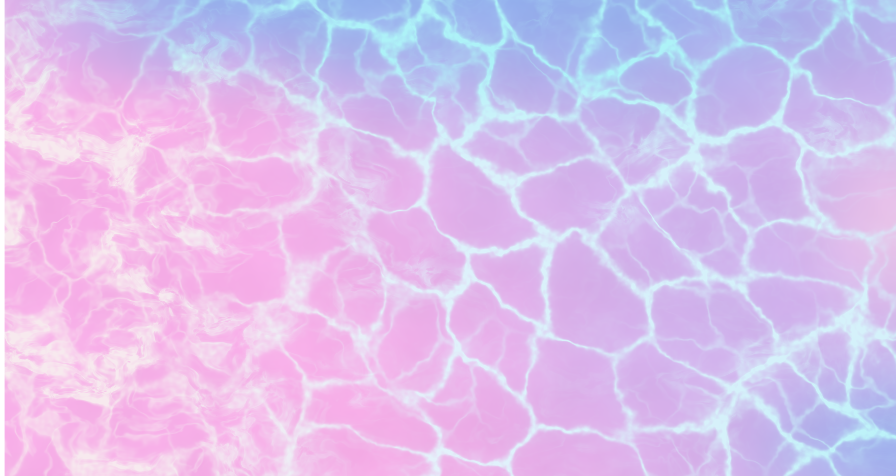
A WebGL 2 fragment shader for this texture:

```glsl
#version 300 es
precision highp float;
uniform vec2 u_resolution;
out vec4 fragColor;

const vec3 PINK = vec3(0.965, 0.675, 0.905);
const vec3 LAVENDER = vec3(0.810, 0.685, 0.920);
const vec3 BLUE = vec3(0.560, 0.680, 0.925);
const vec3 ROSE = vec3(0.930, 0.770, 0.910);
const vec3 CREAM = vec3(0.970, 0.915, 0.935);
const vec3 ICE = vec3(0.895, 0.945, 0.985);
const vec3 CYAN = vec3(0.680, 0.950, 0.970);
const vec2 CELL_FREQ = vec2(5.0, 6.8);   // cells per canvas height, along and across
const float FLOW_ANGLE = -0.75;
const float LINE_WIDTH = 0.064;          // in cell units
const float NODE_SWELL = 0.090;
const float WARP = 0.075;
const float MARGIN = 0.0052;             // pale strip at the left, share of width

vec2 hash2(vec2 p) {
    vec3 q = fract(p.xyx * vec3(0.1031, 0.1030, 0.0973));
    q += dot(q, q.yzx + 33.33);
    return fract((q.xx + q.yz) * q.zy);
}

float cornerSlope(vec2 cell, vec2 offset) {
    float angle = 6.2832 * hash2(cell).x;
    return dot(vec2(cos(angle), sin(angle)), offset);
}

float gradientNoise(vec2 p) {
    vec2 i = floor(p), f = fract(p);
    vec2 s = f * f * f * (f * (f * 6.0 - 15.0) + 10.0);
    vec2 e = vec2(1.0, 0.0);
    float low = mix(cornerSlope(i, f), cornerSlope(i + e, f - e), s.x);
    float high = mix(cornerSlope(i + e.yx, f - e.yx), cornerSlope(i + 1.0, f - 1.0), s.x);
    return 1.4 * mix(low, high, s.y);
}

float fbm(vec2 p) {
    float sum = 0.0, amp = 0.5;
    for (int k = 0; k < 4; k++, amp *= 0.5) {
        sum += amp * gradientNoise(p);
        p = mat2(1.6, 1.2, -1.2, 1.6) * p + 7.3;
    }
    return sum;
}

vec2 fbm2(vec2 p) { return vec2(fbm(p), fbm(p + 31.7)); }

// Gaps from the nearest cell centre to the second (edges) and third (nodes)
vec2 cellGaps(vec2 p) {
    vec2 i = floor(p), f = fract(p);
    vec3 near = vec3(9.0);
    for (int k = 0; k < 9; k++) {
        vec2 g = vec2(k % 3 - 1, k / 3 - 1);
        float d = length(g + 0.03 + 0.94 * hash2(i + g + 50.0) - f);
        if (d < near.x) near = vec3(d, near.xy);
        else if (d < near.y) near = vec3(near.x, d, near.y);
        else near.z = min(near.z, d);
    }
    return near.yz - near.x;
}

float caustic(vec2 p, float width) {
    vec2 gap = cellGaps(p);
    float node = 1.0 - smoothstep(0.0, 0.32, gap.y);
    float w = width * (1.0 + 0.8 * gradientNoise(p * 1.7)) + NODE_SWELL * node;
    return 0.78 * exp(-gap.x * gap.x / (w * w)) + 0.24 * exp(-gap.x * 6.0);
}

// Curling veins and cloudy patches of broken light
float foam(vec2 p) {
    vec2 q = p * vec2(6.5, 8.5);
    q += 1.0 * fbm2(q * 0.6);
    float detail = fbm(q * 3.2);
    float vein = exp(-pow(fbm(q * 1.3) / 0.06, 2.0));
    float curl = exp(-pow(detail / 0.07, 2.0));
    float cloud = smoothstep(-0.10, 0.26, fbm(q * 0.75 + 5.0));
    return clamp(cloud * (0.55 + 1.5 * detail + 0.30 * curl) + 0.45 * vein * (0.7 + detail), 0.0, 1.0);
}

void main() {
    vec2 uv = gl_FragCoord.xy / u_resolution;
    vec2 p = gl_FragCoord.xy / u_resolution.y;
    float leftness = 1.0 - smoothstep(0.12, 0.52, uv.x);
    float drift = fbm(p * 2.2);

    // Background wash
    float cool = smoothstep(0.24, 0.82, uv.x + 0.32 * (uv.y - 0.45) + 0.08 * drift);
    float topSpan = smoothstep(-0.12, 0.26, uv.x) * (1.0 - 0.55 * smoothstep(0.65, 1.0, uv.x));
    float blue = topSpan * smoothstep(0.62 + 0.12 * leftness, 1.06, uv.y + 0.08 * drift);
    float corner = 1.0 - smoothstep(0.0, 0.26, length(uv - vec2(1.02, 0.06)));
    float blush = 1.0 - smoothstep(0.0, 0.24, length((uv - vec2(1.01, 0.53)) * vec2(1.5, 0.8)));
    vec3 color = mix(PINK, LAVENDER, cool);
    color = mix(color, ROSE, 0.85 * blush);
    color = mix(color, BLUE, max(blue, 0.75 * corner));
    color += 0.03 * fbm(p * 6.0 + 11.0);

    // Caustic net: main lines and finer strands
    float c = cos(FLOW_ANGLE), s = sin(FLOW_ANGLE);
    vec2 warped = p + WARP * (1.0 + leftness) * fbm2(p * 4.0) + 0.020 * fbm2(p * 15.0);
    vec2 flow = mat2(c, -s, s, c) * warped * CELL_FREQ;
    float grit = fbm(p * 34.0);
    float net = caustic(flow, LINE_WIDTH) * (0.88 + 0.6 * gradientNoise(p * 3.5 + 4.0) + 0.5 * grit);
    float strands = caustic(flow * 1.55 + 9.0, LINE_WIDTH) * smoothstep(-0.3, 0.4, gradientNoise(p * 3.0 + 21.0));
    float light = mix(1.0, 0.6, leftness) * clamp(net + 0.50 * strands, 0.0, 1.0);

    // Foam fills the left and gathers in a few spots elsewhere
    float spots = smoothstep(0.05, 0.40, fbm(p * 3.4 + 14.0));
    float cover = max(leftness * (1.0 - 0.5 * smoothstep(0.78, 1.0, uv.y)), 0.12 + 0.48 * spots);
    light = 1.0 - (1.0 - light) * (1.0 - cover * foam(p));
    light *= 1.0 + 0.30 * gradientNoise(p * 80.0);

    vec3 glow = mix(CREAM, ICE, smoothstep(0.10, 0.55, uv.x));
    glow = mix(glow, CYAN, clamp(1.4 * blue + 0.5 * corner + 0.28 * cool, 0.0, 1.0));
    color = mix(color, glow, clamp(light, 0.0, 1.0));

    // Pale margin
    float pixel = 1.0 / u_resolution.x;
    color = mix(vec3(1.0), color, smoothstep(MARGIN - pixel, MARGIN + pixel, uv.x));
    fragColor = vec4(clamp(color, 0.0, 1.0), 1.0);
}
```
